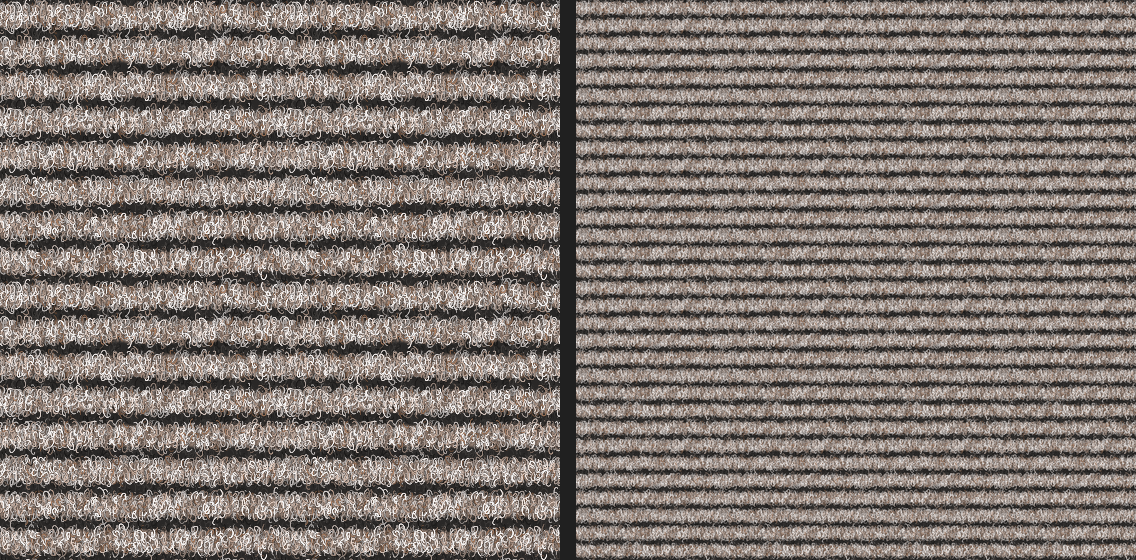
Left, the tile; right, the same tile 2 across and 2 down.
This texture is drawn by a three.js fragment shader. Its source:

```glsl
// Ribbed loop-pile carpet: sixteen pale, frayed ribs over dark grooves.
// Curled yarn arcs are scattered on a wrapping grid in four layers, back to
// front; the patch of eight ribs repeats twice across and twice up.
#define PATCHES 2.0       // patch repeats per side
#define RIBS 8.0          // ribs per patch
#define CELLS 48.0        // yarn grid cells per patch side
#define RIB_CENTER 0.54   // height of the rib within its repeat
#define HALF_RIB 0.345    // half height of the rib, in repeats
#define FRAY 0.12         // raggedness of the rib edge
#define STRAND 0.10       // half width of a strand, in cells
#define SLIMNESS 1.8      // height of a yarn loop over its width
#define CREAM vec3(0.94, 0.915, 0.905)
#define TAN vec3(0.69, 0.59, 0.53)
#define RUST vec3(0.58, 0.43, 0.33)
#define GROOVE vec3(0.165, 0.158, 0.153)

const float TAU = 6.28318;
varying vec2 vUv;

vec4 hash4(vec3 s) {
  vec4 q = fract(s.xyzx * vec4(0.1031, 0.1030, 0.0973, 0.1099));
  q += dot(q, q.wzxy + 33.33);
  return fract((q.xxyz + q.yzzw) * q.zywx);
}

// Signed depth inside a wavering rib, positive within the pile
float ribDepth(vec2 c) {
  float y = c.y * RIBS / CELLS;
  float rib = floor(y);
  float x = TAU * c.x / CELLS;
  float waver = 0.020 * sin(2.0 * x + rib * 2.1)
              + 0.015 * sin(7.0 * x + rib * 4.3)
              + 0.012 * sin(17.0 * x - rib * 1.7);
  return HALF_RIB - abs(fract(y) - RIB_CENTER + waver);
}

// Slow drift between pale and brown yarn, wrapping over the patch
float warmth(vec2 c) {
  vec2 a = TAU * c / CELLS;
  return sin(5.0 * a.x + 3.0 * sin(3.0 * a.y)) * 0.5
       + sin(11.0 * a.x - 8.0 * a.y + 2.0 * sin(2.0 * a.x)) * 0.5;
}

// Upright tufts, two rows per rib, with darker seams between them
float tuftLight(vec2 c) {
  float tier = floor(2.0 * (c.y * RIBS / CELLS - RIB_CENTER));
  float x = TAU * c.x / CELLS;
  float drift = 1.8 * sin(3.0 * x + tier * 2.3) + 0.9 * sin(8.0 * x - tier);
  return smoothstep(0.0, 0.65, abs(sin(19.0 * x + drift)));
}

void main() {
  vec2 g = vUv * PATCHES * CELLS;
  vec2 here = mod(g, CELLS);

  // Backing: dark groove and shaded brown pile base
  float base = smoothstep(-0.03, 0.10, ribDepth(here));
  vec3 color = mix(GROOVE, TAN * 0.75, base);

  // Yarn arcs, back layer to front layer
  for (int k = 0; k < 4; k++) {
    float layer = float(k);
    for (int j = -1; j <= 1; j++) {
      for (int i = -1; i <= 1; i++) {
        vec2 cell = floor(g) + vec2(float(i), float(j));
        vec2 home = mod(cell, CELLS);
        vec4 a = hash4(vec3(home, layer * 7.0 + 1.0));
        vec4 b = hash4(vec3(home.yx + 71.0, layer * 5.0 + 9.0));

        // A few stray curls spill into the groove
        float stray = step(0.95, fract(a.z * 13.0));
        float depth = ribDepth(home + a.xy) + FRAY * (a.z - 0.5) + 0.13 * stray;
        float lit = step(0.0, depth);

        // Open, upright ellipse with a random tilt and gap
        float tilt = (b.x - 0.5) * 1.5;
        float ct = cos(tilt), st = sin(tilt);
        vec2 q = mat2(ct, -st, st, ct) * (g - cell - a.xy);
        q.x *= SLIMNESS;
        float len = max(length(q), 0.001);
        float gap = TAU * b.y;
        float facing = dot(q, vec2(cos(gap), sin(gap))) / len;
        float arc = smoothstep(-0.45, -0.2, facing);
        float slope = length(q * vec2(SLIMNESS, 1.0)) / len;
        float d = abs(len - mix(0.4, 0.9, a.w)) / max(slope, 1.0);

        // Yarn colour, darker towards the back and the rib edge
        float tone = smoothstep(0.0, 0.75, b.z - 0.22 * warmth(home));
        vec3 yarn = mix(TAN, CREAM, tone);
        yarn = mix(yarn, RUST, step(0.94, b.w));
        yarn *= (0.72 + 0.10 * layer) * mix(0.72, 1.0, smoothstep(0.0, 0.13, depth));
        yarn = mix(GROOVE * (0.6 + 0.9 * b.z), yarn, lit);

        // Contact shadow, then the strand itself
        float shown = arc * max(lit, step(layer, 1.5));
        float shadow = 1.0 - smoothstep(0.0, STRAND * 3.0, d);
        float cover = 1.0 - smoothstep(STRAND * 0.4, STRAND * 1.6, d);
        color *= 1.0 - 0.27 * shadow * shown * lit;
        color = mix(color, yarn, cover * shown);
      }
    }
  }

  // Tuft seams and broad light variation over the pile
  float light = mix(0.78, 1.10, tuftLight(here)) * (1.0 - 0.07 * warmth(here));
  color *= mix(1.0, light, base);
  gl_FragColor = vec4(min(color, vec3(0.96)), 1.0);
}
```
